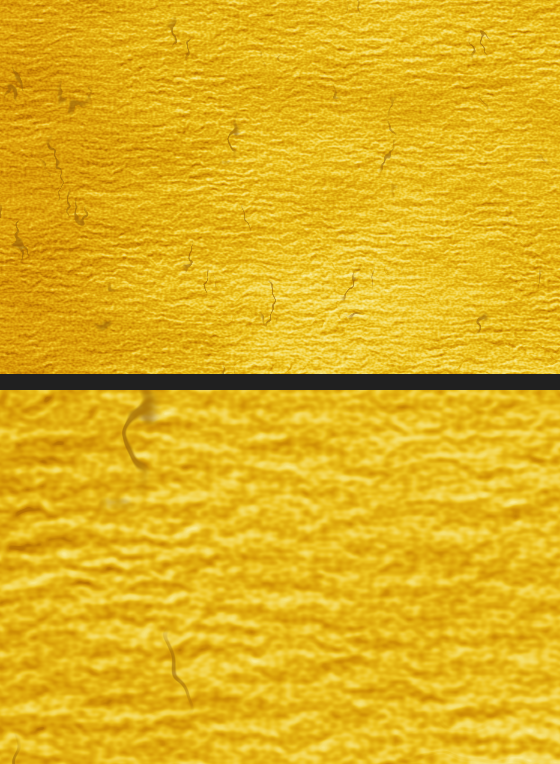
Top: the whole. Bottom: its middle third, enlarged.
Give the GLSL for this texture, as a WebGL 2 fragment shader.

```glsl
#version 300 es
precision highp float;
// Gold paint brushed over rough plaster: a height field of stretched, warped
// gradient noise is lit from above, then streaks, grain and a broad sheen are
// added. The summed tone runs through a colour ramp; thin cracks go on top.

uniform vec2 u_resolution;
out vec4 fragColor;

// Integer hash giving a unit gradient for a lattice cell.
vec2 cellGradient(vec2 cell) {
    uvec2 v = uvec2(ivec2(cell)) * 1664525u + 1013904223u;
    v.x += v.y * 1664525u;
    v.y += v.x * 1664525u;
    v ^= v >> 16u;
    v.x += v.y * 1664525u;
    v ^= v >> 16u;
    float angle = float(v.x & 65535u) / 65536.0 * 6.28319;
    return vec2(cos(angle), sin(angle));
}

float gradientNoise(vec2 p) {
    vec2 cell = floor(p), f = p - cell;
    vec2 w = f * f * f * (f * (f * 6.0 - 15.0) + 10.0);
    vec2 e = vec2(1.0, 0.0);
    float a = dot(cellGradient(cell), f);
    float b = dot(cellGradient(cell + e.xy), f - e.xy);
    float c = dot(cellGradient(cell + e.yx), f - e.yx);
    float d = dot(cellGradient(cell + e.xx), f - e.xx);
    return mix(mix(a, b, w.x), mix(c, d, w.x), w.y);
}

// Bends the coordinates so folds wander and get crinkled edges.
vec2 warp(vec2 p) {
    vec2 wander = vec2(gradientNoise(p * 7.0), gradientNoise(p * 8.0 + 31.0));
    vec2 crinkle = vec2(gradientNoise(p * 48.0 + 5.0), gradientNoise(p * vec2(42.0, 36.0) + 67.0));
    return p + wander * vec2(0.05, 0.022) + crinkle * vec2(0.014, 0.009);
}

// Flat horizontal folds with smaller crumples on them.
float wrinkleHeight(vec2 p) {
    vec2 q = warp(p);
    float folds = gradientNoise(q * vec2(17.0, 60.0));
    float crumples = gradientNoise(q * vec2(46.0, 105.0) + 19.0);
    return folds + 0.55 * crumples;
}

// Light from above: slopes that fall away upwards are bright.
float relief(vec2 p, vec2 toLight) {
    return wrinkleHeight(p) - wrinkleHeight(p + toLight);
}

// Broad light: dim left side, pale glow low and right of the middle.
float sheen(vec2 p) {
    vec2 g = (p - vec2(0.95, 0.06)) / vec2(0.42, 0.3);
    float dimLeft = 1.0 - smoothstep(0.0, 0.75, p.x);
    return 0.95 * exp(-dot(g, g)) - 0.9 * dimLeft + 0.9 * gradientNoise(p * vec2(2.5, 6.0) + 3.0);
}

// Thin line along the zero contour of a noise, in noise units.
float contourLine(float n, float width) {
    return 1.0 - smoothstep(0.3 * width, width, abs(n));
}

// A few short upright cracks, in sparse patches.
float cracks(vec2 p) {
    vec2 q = warp(p);
    float patches = smoothstep(0.24, 0.4, gradientNoise(p * vec2(9.0, 6.0) + 43.0));
    return contourLine(gradientNoise(q * vec2(20.0, 7.0) + 11.0), 0.07) * patches;
}

// Fine creases that gather towards the lower right.
float creases(vec2 p) {
    vec2 q = warp(p);
    float region = smoothstep(0.6, 0.0, p.y) * smoothstep(0.2, 0.8, p.x);
    float patches = smoothstep(-0.1, 0.3, gradientNoise(p * vec2(6.0, 9.0) + 71.0));
    return contourLine(gradientNoise(q * vec2(15.0, 30.0) + 53.0), 0.09) * region * patches;
}

// Tone in standard deviations about the mean to gold.
vec3 goldRamp(float tone) {
    vec3 c = vec3(0.72, 0.46, 0.01);
    c = mix(c, vec3(0.81, 0.56, 0.02), smoothstep(-2.5, -1.5, tone));
    c = mix(c, vec3(0.86, 0.64, 0.04), clamp((tone + 1.5) / 0.76, 0.0, 1.0));
    c = mix(c, vec3(0.89, 0.70, 0.07), clamp((tone + 0.74) / 0.69, 0.0, 1.0));
    c = mix(c, vec3(0.93, 0.77, 0.13), clamp((tone + 0.05) / 0.63, 0.0, 1.0));
    c = mix(c, vec3(0.95, 0.82, 0.27), clamp((tone - 0.58) / 0.62, 0.0, 1.0));
    c = mix(c, vec3(0.96, 0.87, 0.42), clamp((tone - 1.2) / 0.76, 0.0, 1.0));
    return mix(c, vec3(0.98, 0.92, 0.58), smoothstep(1.96, 3.0, tone));
}

void main() {
    vec2 p = gl_FragCoord.xy / u_resolution.y;

    // Surface: patchy wrinkles, brush streaks and grain.
    float roughness = 2.2 + 1.6 * gradientNoise(p * vec2(3.0, 5.0) + 23.0);
    roughness *= mix(0.75, 1.0, smoothstep(0.0, 0.5, p.x));
    float streaks = gradientNoise(vec2(p.x * 5.0, p.y * 140.0 + 2.0 * gradientNoise(p * 4.0)));
    float grain = gradientNoise(p * vec2(125.0, 185.0) + 9.0);

    float tone = 0.1 + sheen(p) + roughness * relief(p, vec2(-0.002, 0.006));
    tone += 1.0 * streaks + 1.6 * grain - 1.1 * creases(p);

    // Colour: warmer on the left, brown in the cracks.
    vec3 color = goldRamp(tone);
    color.g *= mix(0.97, 1.0, smoothstep(0.0, 0.5, p.x));
    color = mix(color, vec3(0.58, 0.37, 0.03), 0.6 * cracks(p));
    fragColor = vec4(color, 1.0);
}
```
